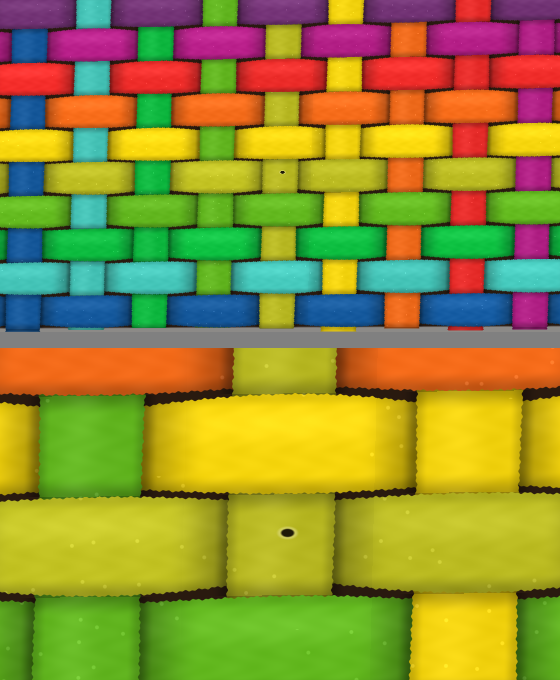
Top: the whole. Bottom: its middle third, enlarged.
A WebGL 1 fragment shader for this pattern:

```glsl
precision highp float;
// Plain weave of rainbow plastic bands: ten rows crossing nine columns.
uniform vec2 u_resolution;

float hash(vec2 p) {
  return fract(sin(dot(p, vec2(127.1, 311.7))) * 4375.85);
}

// Rainbow order shared by rows (downward) and columns (leftward).
vec3 bandColor(float n) {
  if (n < 0.5) return vec3(0.45, 0.20, 0.46);
  if (n < 1.5) return vec3(0.71, 0.12, 0.53);
  if (n < 2.5) return vec3(0.93, 0.17, 0.16);
  if (n < 3.5) return vec3(0.96, 0.42, 0.10);
  if (n < 4.5) return vec3(0.98, 0.85, 0.05);
  if (n < 5.5) return vec3(0.74, 0.74, 0.13);
  if (n < 6.5) return vec3(0.39, 0.73, 0.12);
  if (n < 7.5) return vec3(0.05, 0.74, 0.25);
  if (n < 8.5) return vec3(0.27, 0.78, 0.73);
  return vec3(0.08, 0.35, 0.62);
}

// Layered sines roughen the cut edges.
float fray(float t, float seed) {
  return 0.006 * sin(t * 41.0 + seed * 5.0) + 0.005 * sin(t * 97.0 + seed * 9.0)
       + 0.012 * sin(t * 1.7 + seed * 3.0);
}

// Cellular noise: distance to the nearest scattered point.
float cells(vec2 p) {
  float nearest = 2.0;
  for (int y = -1; y <= 1; y++) {
    for (int x = -1; x <= 1; x++) {
      vec2 c = floor(p) + vec2(float(x), float(y));
      vec2 point = c + vec2(hash(c), hash(c + 17.3));
      nearest = min(nearest, length(p - point));
    }
  }
  return nearest;
}

// Antialiased coverage of a strip with the given half width.
float strip(float d, float halfWidth, float aa) {
  return 1.0 - smoothstep(-aa, aa, abs(d) - halfWidth);
}

void main() {
  // Ten units of height, measured down from the top edge.
  vec2 p = gl_FragCoord.xy * 10.0 / u_resolution.y;
  p.y = 10.0 - p.y;
  float aa = 7.5 / u_resolution.y;
  float across = gl_FragCoord.x / u_resolution.x;

  // Rows fan gently upward to the right; columns lean to the left.
  float r = (p.y - mix(0.40, 0.09, across)) / mix(1.0, 1.026, across);
  float row = floor(r + 0.5);
  float dy = r - row;
  float c = (p.x - 0.90 + 0.024 * p.y) / 1.91;
  float col = floor(c + 0.5);
  float wobble = 0.06 * (hash(vec2(col, 3.0)) - 0.5);
  float dx = (c - col) * 1.91 + wobble;
  float columnOver = mod(row + col, 2.0);

  // Distance along a row from the crest of its visible arch.
  float s = mix(abs(dx), 1.91 - abs(dx), columnOver) / 1.38;
  float seed = row + 10.0 * floor((c + mod(row, 2.0)) * 0.5 + 0.5);

  // Dark gaps inside the weave, grey table below it.
  float table = smoothstep(9.45, 9.52, r);
  vec3 color = mix(vec3(0.16, 0.10, 0.06), vec3(0.55, 0.54, 0.53), table);

  // Column surface, darker where it dives beneath the next row.
  float columnMask = strip(dx, 0.525 + fray(p.y, col), aa);
  columnMask *= 1.0 - smoothstep(-aa, aa, p.y - 9.85 - 0.15 * hash(vec2(col, 8.0)));
  vec3 columnColor = bandColor(9.0 - col) * (0.96 - 0.25 * smoothstep(0.3, 0.52, abs(dy)));
  columnColor *= 1.0 - 0.16 * smoothstep(0.40, 0.53, abs(dx));
  columnColor += 0.04 * smoothstep(0.35, 0.0, abs(dx + 0.12));
  color = mix(color, columnColor * 0.8, columnMask);

  // Row arch, narrowing and darkening toward its tucked ends.
  float rowHalf = 0.482 - 0.055 * s * s + fray(p.x, row);
  float bow = 0.025 * s * s * sign(4.5 - row);
  float rowMask = strip(dy - bow, rowHalf, aa) * step(row, 9.5);
  vec3 rowColor = bandColor(row) * (1.0 - 0.30 * smoothstep(0.55, 1.05, s));
  rowColor *= 1.0 - 0.22 * smoothstep(0.30, 0.48, dy) - 0.08 * smoothstep(0.36, 0.46, -dy);
  rowColor += 0.06 * smoothstep(0.28, 0.0, abs(dy + 0.2)) * (1.0 - 0.6 * s);
  rowColor *= 0.97 + 0.06 * hash(vec2(seed, 2.0));
  color = mix(color, rowColor, rowMask);

  // Columns passing over, with a soft contact shadow beside them.
  float shadow = smoothstep(0.68, 0.52, abs(dx)) * columnOver * (1.0 - table);
  color *= 1.0 - 0.32 * shadow;
  color = mix(color, columnColor, columnMask * columnOver);

  // Fine grain, pale flecks and one small puncture.
  float plastic = max(rowMask, columnMask);
  float fleck = smoothstep(0.07, 0.03, cells(p * 2.6));
  color += plastic * (0.08 * fleck * step(0.5, hash(floor(p * 1.3))));
  color += plastic * 0.012 * sin(p.x * 13.0 + sin(p.y * 19.0)) * sin(p.y * 23.0 + p.x);
  float hole = length((p - vec2(8.51, 5.19)) * vec2(1.0, 1.6));
  color = mix(color, vec3(0.85, 0.84, 0.45), 0.7 * smoothstep(0.12, 0.08, hole));
  color = mix(color, vec3(0.12, 0.10, 0.03), smoothstep(0.08, 0.05, hole));

  gl_FragColor = vec4(clamp(color, 0.0, 1.0), 1.0);
}
```
